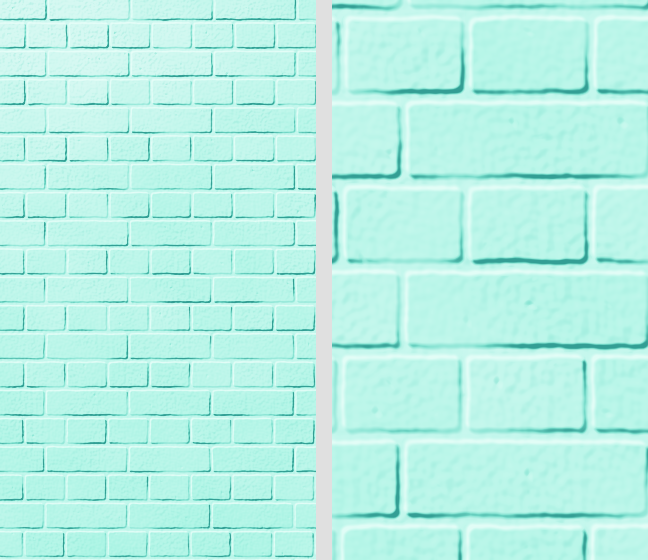
Left, the full canvas; right, a detail of the centre.
Reproduce this texture procedurally as a Shadertoy shader.

```glsl
vec2 randomGradient(vec2 cell) {
    float angle = 6.2832 * fract(sin(dot(cell, vec2(127.1, 311.7))) * 43758.55);
    return vec2(cos(angle), sin(angle));
}

float gradientNoise(vec2 p) {
    vec2 i = floor(p), f = p - i;
    vec2 u = f * f * f * (f * (f * 6.0 - 15.0) + 10.0);
    vec2 right = vec2(1, 0), up = vec2(0, 1);
    float low = mix(dot(randomGradient(i), f),
                    dot(randomGradient(i + right), f - right), u.x);
    float high = mix(dot(randomGradient(i + up), f - up),
                     dot(randomGradient(i + 1.0), f - 1.0), u.x);
    return mix(low, high, u.y);
}

float roundedBox(vec2 p, vec2 halfSize, float radius) {
    vec2 q = abs(p) - halfSize + radius;
    return length(max(q, 0.0)) + min(max(q.x, q.y), 0.0) - radius;
}

// Signed distance to the nearest brick (x) and a random tone for it (y)
vec2 brickField(vec2 p) {
    p += 0.0022 * vec2(gradientNoise(p * 22.0), gradientNoise(p * 22.0 + 57.0));
    p += 0.0014 * gradientNoise(p * 75.0);
    float rowHeight = 0.0894;
    float row = (p.y - 0.065) / rowHeight + 1.0;
    // Long and short rows alternate
    float isShort = mod(floor(row), 2.0);
    float brickLength = mix(0.263, 0.1315, isShort);
    float column = (p.x - 0.148 + 0.0055 * p.y) / brickLength + 0.5 * isShort;
    vec2 grid = vec2(column, row), size = vec2(brickLength, rowHeight);
    float d = roundedBox((fract(grid) - 0.5) * size,
                         0.5 * size - vec2(0.0042, 0.0058), 0.007);
    return vec2(d, randomGradient(floor(grid) + 3.0).x);
}

float brickMask(float d) {
    float softness = max(0.0025, 0.7 / iResolution.x);
    return 1.0 - smoothstep(-softness, softness, d);
}

// Painted surface: raised bricks, rough grain and scattered pits
float surfaceHeight(vec2 p) {
    float grain = 0.17 * gradientNoise(p * 112.0) + 0.12 * gradientNoise(p * 48.0 + 9.0);
    float pits = smoothstep(0.45, 0.65, gradientNoise(p * 62.0 + 31.0));
    return brickMask(brickField(p).x) + grain - 0.3 * pits;
}

void mainImage(out vec4 fragColor, in vec2 fragCoord) {
    // Width is one unit, y runs down from the top edge
    vec2 p = vec2(fragCoord.x, iResolution.y - fragCoord.y) / iResolution.x;
    float depth = 1.0 - fragCoord.y / iResolution.y;
    vec2 brick = brickField(p);

    // Slope towards a light at the upper left
    vec2 towardLight = 0.0062 * vec2(-0.62, -0.78);
    float slope = surfaceHeight(p) - surfaceHeight(p + towardLight);

    // Some joints are nearly filled with paint, others stay deep
    float wear = smoothstep(-0.4, 0.45, gradientNoise(p * vec2(8.0, 12.0) + 4.0));
    float shadow = clamp(-slope, 0.0, 1.2) * mix(0.35, 1.35, wear);
    float highlight = clamp(slope, 0.0, 1.0) * 0.85;

    // Paint fades from a pale upper left corner to a richer lower part
    float patches = 0.35 * gradientNoise(p * 2.5) + 0.25 * gradientNoise(p * 7.0 + 15.0);
    float glow = 0.8 * exp(-3.0 * dot(p, p));
    float paleness = 0.92 - 0.5 * depth + glow + patches + 0.1 * brick.y;
    vec3 paint = mix(vec3(0.655, 0.957, 0.89), vec3(0.765, 0.967, 0.925),
                     clamp(paleness, 0.0, 1.6));

    // Mortar wears the same paint, slightly paler
    vec3 mortar = vec3(0.80, 0.972, 0.94);
    vec3 color = mix(paint, mortar, 0.5 * (1.0 - brickMask(brick.x)));
    color = mix(color, vec3(0.91, 0.995, 0.975), highlight);

    // Shadows turn from a clear tint to a deep tone
    color = mix(color, vec3(0.47, 0.87, 0.80), min(shadow * 1.6, 1.0));
    color = mix(color, vec3(0.20, 0.62, 0.58), smoothstep(0.4, 1.15, shadow));
    fragColor = vec4(color, 1.0);
}
```
